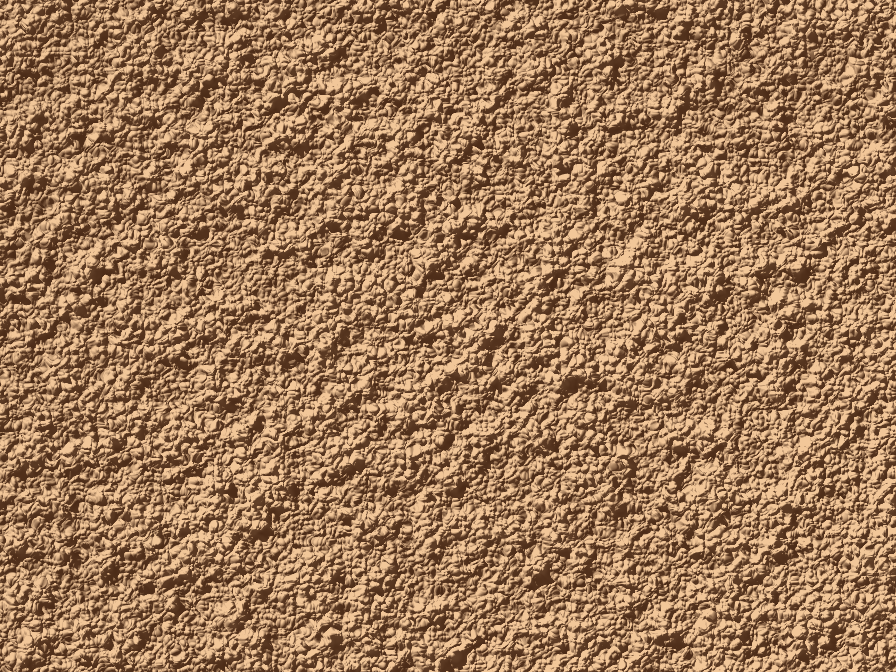
Write a Shadertoy shader that draws this texture.

```glsl
// Rough stucco wall in low raking light from the upper left.
// Rounded grains on noisy clumps form a height field, which is lit by its
// slope and darkened by shadows marched toward the light.

#define GRAINS 74.0               // grain cells per canvas height
#define GRAIN_HEIGHT 0.62         // relief of the main grains
#define CRUMB_HEIGHT 0.24         // relief of the small crumbs
#define CLUMP_HEIGHT 0.85         // relief of the grain clusters
#define SUN_SLOPE 0.58            // tangent of the light elevation
#define SUN_DIR vec2(-0.64, 0.77) // direction toward the light
#define SHADOW_STEPS 7
#define SHADOW_STEP 0.27          // march step in grain cells
#define DEEP_BROWN vec3(0.27, 0.145, 0.07)
#define LIT_SAND vec3(0.95, 0.78, 0.60)

vec3 hash3(vec2 cell) {
    float s = sin(dot(cell, vec2(127.1, 311.7)));
    return fract(s * vec3(43758.55, 22578.15, 19642.35));
}

float valueNoise(vec2 p) {
    vec2 cell = floor(p);
    vec2 f = fract(p);
    f = f * f * (3.0 - 2.0 * f);
    float low = mix(hash3(cell).x, hash3(cell + vec2(1, 0)).x, f.x);
    float high = mix(hash3(cell + vec2(0, 1)).x, hash3(cell + vec2(1, 1)).x, f.x);
    return mix(low, high, f.y);
}

// Highest of the scattered domes around p, 0 to 1
float domes(vec2 p) {
    vec2 cell = floor(p);
    float top = 0.0;
    for (int y = -1; y <= 1; y++) {
        for (int x = -1; x <= 1; x++) {
            vec2 neighbour = cell + vec2(x, y);
            vec3 rnd = hash3(neighbour);
            vec2 away = p - neighbour - 0.1 - 0.8 * rnd.xy;
            float radius = mix(0.38, 0.8, rnd.z);
            float dome = 1.0 - dot(away, away) / (radius * radius);
            top = max(top, dome * (0.35 + 0.8 * radius));
        }
    }
    return top;
}

// Plaster relief in grain cells
float plasterHeight(vec2 p) {
    float clump = 0.65 * valueNoise(p * 0.42) + 0.35 * valueNoise(p * 0.95 + 17.3);
    clump = smoothstep(0.2, 0.85, clump);
    float grains = GRAIN_HEIGHT * domes(p) * mix(0.5, 1.0, clump);
    float crumbs = CRUMB_HEIGHT * domes(p * 1.9 + 41.7);
    return CLUMP_HEIGHT * clump + grains + crumbs;
}

// 1 in open light, 0 in the shadow of a higher grain
float sunlight(vec2 p, float ground, vec2 sun) {
    float blocked = -1.0;
    for (int i = 1; i <= SHADOW_STEPS; i++) {
        float reach = float(i) * SHADOW_STEP;
        float ray = ground + reach * SUN_SLOPE;
        blocked = max(blocked, plasterHeight(p + sun * reach) - ray);
    }
    return 1.0 - smoothstep(0.0, 0.14, blocked);
}

void mainImage(out vec4 fragColor, in vec2 fragCoord) {
    vec2 uv = fragCoord / iResolution.xy;
    vec2 p = fragCoord / iResolution.y * GRAINS;

    // Bend the cells so that grains are not round
    p += 0.6 * vec2(valueNoise(p * 1.1 + 5.2), valueNoise(p * 1.1 + 83.6));

    // Slope along and across the light
    vec2 sun = normalize(SUN_DIR);
    vec2 side = vec2(-sun.y, sun.x);
    float eps = 0.16;
    float ground = plasterHeight(p);
    float facing = (ground - plasterHeight(p + sun * eps)) / eps;
    float across = (ground - plasterHeight(p + side * eps)) / eps;

    // Direct light over a dim, slightly uneven ambient tone
    float steepness = sqrt(1.0 + facing * facing + across * across);
    float direct = (facing + SUN_SLOPE) / (steepness * length(vec2(1.0, SUN_SLOPE)));
    direct = max(direct, 0.0) * sunlight(p, ground, sun);
    float ambient = 0.03 + 0.07 * smoothstep(0.2, 1.3, ground)
                  + 0.07 * valueNoise(p * 1.6 + 29.1);
    float tone = ambient + 1.08 * direct;

    // The wall dims toward the upper left, with broad soft patches
    float exposure = 0.92 + 0.1 * (uv.x + 1.0 - uv.y) * 0.8;
    exposure += 0.1 * (valueNoise(uv * 5.0 + 3.7) - 0.5);
    tone = clamp(tone * exposure, 0.0, 1.0);

    fragColor = vec4(mix(DEEP_BROWN, LIT_SAND, tone), 1.0);
}
```
